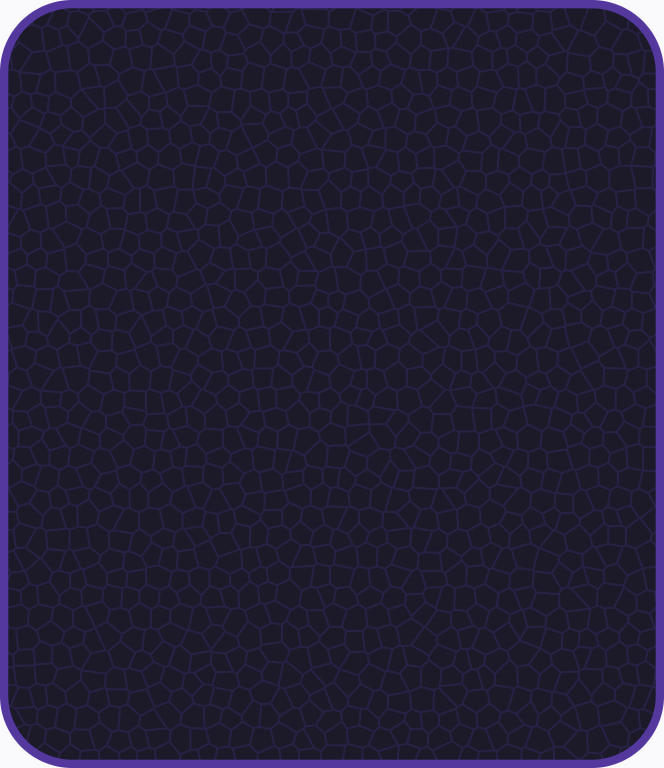
Reproduce this pattern procedurally as a WebGL 2 fragment shader.

```glsl
#version 300 es
precision highp float;
// Dark panel of fine irregular polygon cells inside a rounded violet frame.

uniform vec2 u_resolution;
out vec4 fragColor;

// Lengths are in canvas heights
const float CELL_SIZE = 0.026;
const float JITTER = 0.64;          // seed scatter, in cells
const float ROW_STAGGER = 0.5;      // shift of odd rows, in cells
const float VEIN_WIDTH = 0.0026;
const float FRAME_WIDTH = 0.0108;
const float CORNER_RADIUS = 0.094;

const vec3 OUTSIDE_COLOR = vec3(0.98, 0.98, 0.99);
const vec3 FRAME_COLOR = vec3(0.33, 0.22, 0.62);
const vec3 CELL_COLOR = vec3(0.108, 0.097, 0.157);
const vec3 VEIN_COLOR = vec3(0.154, 0.133, 0.270);

// Integer hash of a grid cell to two values in 0..1
vec2 hash2(ivec2 cell) {
    uvec2 v = uvec2(cell + 4096) * 1664525u + 1013904223u;
    v.x += v.y * 1664525u;
    v.y += v.x * 1664525u;
    v ^= v >> 16u;
    v.x += v.y * 1664525u;
    v.y += v.x * 1664525u;
    v ^= v >> 16u;
    return vec2(v & 65535u) / 65535.0;
}

vec2 seedPoint(ivec2 cell) {
    float shift = ROW_STAGGER * float(cell.y & 1);
    return vec2(cell) + vec2(shift, 0.0) + 0.5 + JITTER * (hash2(cell) - 0.5);
}

// Distance to the nearest Voronoi edge, in cells
float veinDistance(vec2 p) {
    ivec2 base = ivec2(floor(p));
    ivec2 nearestCell = base;
    vec2 toNearest = vec2(0.0);
    float nearest = 1e6;
    for (int y = -2; y <= 2; y++) {
        for (int x = -2; x <= 2; x++) {
            ivec2 cell = base + ivec2(x, y);
            vec2 toSeed = seedPoint(cell) - p;
            float d = dot(toSeed, toSeed);
            if (d < nearest) {
                nearest = d;
                toNearest = toSeed;
                nearestCell = cell;
            }
        }
    }
    // Perpendicular distance to each bisector around the nearest seed
    float edge = 1e6;
    for (int y = -2; y <= 2; y++) {
        for (int x = -2; x <= 2; x++) {
            if (x == 0 && y == 0) continue;
            vec2 toSeed = seedPoint(nearestCell + ivec2(x, y)) - p;
            vec2 normal = normalize(toSeed - toNearest);
            edge = min(edge, dot(0.5 * (toSeed + toNearest), normal));
        }
    }
    return edge;
}

float roundedBox(vec2 p, vec2 halfSize, float radius) {
    vec2 q = abs(p) - halfSize + radius;
    return length(max(q, 0.0)) + min(max(q.x, q.y), 0.0) - radius;
}

// Antialiased coverage of the region where the distance is negative
float coverage(float d, float pixel) {
    return clamp(0.5 - d / pixel, 0.0, 1.0);
}

void main() {
    float pixel = 1.0 / u_resolution.y;
    vec2 p = gl_FragCoord.xy * pixel;
    vec2 halfSize = 0.5 * u_resolution * pixel;

    // Cells and the veins between them
    float vein = veinDistance(p / CELL_SIZE) * CELL_SIZE - 0.5 * VEIN_WIDTH;
    vec3 color = mix(CELL_COLOR, VEIN_COLOR, coverage(vein, pixel));

    // Frame and the area beyond its corners
    float panel = roundedBox(p - halfSize, halfSize, CORNER_RADIUS);
    color = mix(FRAME_COLOR, color, coverage(panel + FRAME_WIDTH, pixel));
    color = mix(OUTSIDE_COLOR, color, coverage(panel, pixel));
    fragColor = vec4(color, 1.0);
}
```
